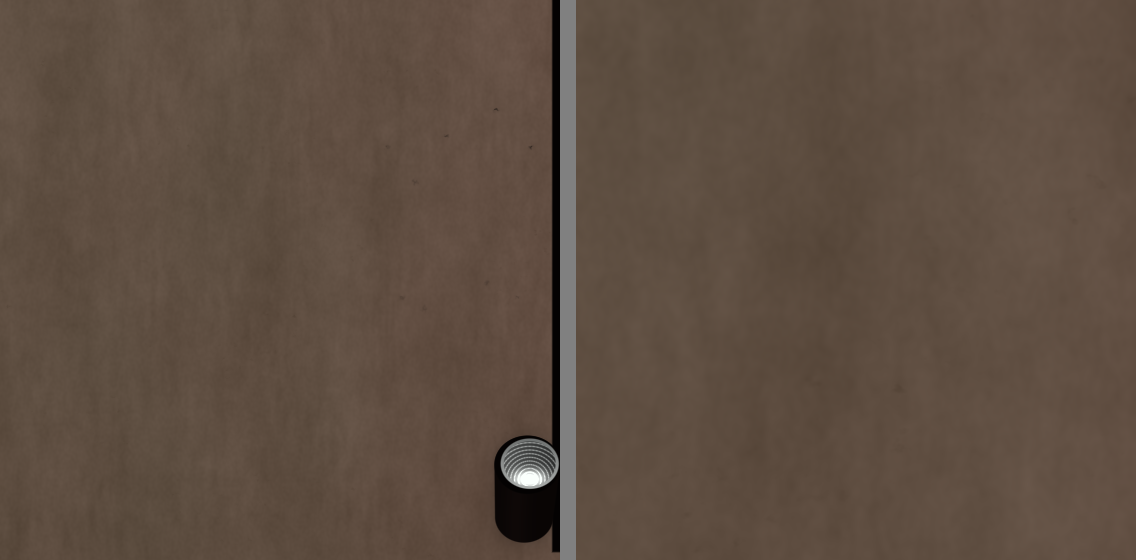
Left: the whole. Right: its middle third, enlarged.
Reproduce this texture procedurally as a WebGL 1 fragment shader.

```glsl
precision highp float;
// A brown, weathered plaster wall with blotches and soft vertical stains, a
// black rail on the right edge and a cylindrical spotlight in the lower right.
// The wall is layered gradient noise; the fixtures are distance functions.

uniform vec2 u_resolution;

const vec3 WALL_DARK = vec3(0.322, 0.260, 0.208);
const vec3 WALL_LIGHT = vec3(0.414, 0.345, 0.294);
const vec3 WARM_TINT = vec3(0.014, -0.003, 0.002);
const vec3 FIXTURE_BLACK = vec3(0.042, 0.024, 0.021);

const vec2 LAMP_TOP = vec2(0.942, 0.170);
const vec2 LAMP_BOTTOM = vec2(0.936, 0.077);
const vec2 TOP_RADII = vec2(0.059, 0.052);
const vec2 BOTTOM_RADII = vec2(0.052, 0.046);
const vec2 MOUTH_CENTRE = vec2(0.946, 0.172);
const vec2 MOUTH_RADII = vec2(0.052, 0.045);

vec2 hash2(vec2 p) {
  p = vec2(dot(p, vec2(127.1, 311.7)), dot(p, vec2(269.5, 183.3)));
  return fract(sin(p) * 43758.545);
}

// Gradient noise, roughly -0.7 to 0.7
float corner(vec2 cell, vec2 f, vec2 offset) {
  float angle = 6.28318 * hash2(cell + offset).x;
  return dot(vec2(cos(angle), sin(angle)), f - offset);
}

float noise(vec2 p) {
  vec2 cell = floor(p);
  vec2 f = p - cell;
  vec2 w = f * f * f * (f * (f * 6.0 - 15.0) + 10.0);
  float low = mix(corner(cell, f, vec2(0.0)), corner(cell, f, vec2(1.0, 0.0)), w.x);
  float high = mix(corner(cell, f, vec2(0.0, 1.0)), corner(cell, f, vec2(1.0)), w.x);
  return mix(low, high, w.y);
}

float fbm(vec2 p) {
  float sum = 0.0;
  float amplitude = 0.6;
  for (int i = 0; i < 4; i++) {
    sum += amplitude * noise(p);
    p = mat2(1.98, 0.16, -0.16, 1.98) * p + 17.3;
    amplitude *= 0.55;
  }
  return sum;
}

// Approximate signed distance to an ellipse
float ellipse(vec2 p, vec2 radii) {
  return (length(p / radii) - 1.0) * min(radii.x, radii.y);
}

float cover(float dist, float pixel) {
  return 1.0 - smoothstep(-pixel, pixel, dist);
}

// Scattered small dark pits, mostly in the upper right
float pits(vec2 p) {
  float sum = 0.0;
  for (int i = 0; i < 9; i++) {
    vec2 rnd = hash2(vec2(float(i), 4.7));
    vec2 size = vec2(0.0025, 0.002) + 0.003 * hash2(vec2(9.1, float(i)));
    vec2 q = p - mix(vec2(0.64, 0.44), vec2(0.98, 0.82), rnd);
    q += 0.005 * vec2(noise(p * 180.0), noise(p * 180.0 + 9.0));
    sum += mix(0.12, 0.6, rnd.x * rnd.y) * exp(-dot(q / size, q / size));
  }
  return min(sum, 0.7);
}

// Sparse short dark nicks, gathered in patches
float nicks(vec2 p) {
  float patches = smoothstep(-0.1, 0.4, fbm(p * 6.0 + 8.0));
  return patches * smoothstep(0.22, 0.55, fbm(p * vec2(58.0, 74.0) + 5.0));
}

vec3 wall(vec2 p) {
  vec2 bent = p + 0.012 * vec2(fbm(p * 9.0), 3.0 * fbm(p * 9.0 + 31.0));
  float tone = 0.53;
  // Broad vertical bands, then shorter stains and blotches
  tone += 0.46 * fbm(bent * vec2(6.0, 1.7) + 3.0);
  tone += 0.34 * fbm(bent * vec2(15.0, 5.0) + 41.0);
  tone += 0.22 * fbm(bent * vec2(11.0, 10.0) + 93.0);
  // Fine streaks that come and go, over a mottled grain
  float streaky = smoothstep(-0.3, 0.4, noise(p * vec2(9.0, 6.0) + 23.0));
  tone += 0.24 * streaky * noise(bent * vec2(75.0, 15.0) + 12.0);
  tone += 0.24 * fbm(p * vec2(44.0, 32.0) + 77.0);
  tone += 0.13 * noise(p * vec2(170.0, 130.0));
  tone -= 0.30 * nicks(p);
  tone += 0.10 * smoothstep(0.6, 1.0, p.y) - 0.10 * smoothstep(0.2, 0.0, p.y);
  tone -= 0.18 * smoothstep(0.10, 0.0, p.x) * smoothstep(0.4, 0.0, p.y);
  vec3 color = mix(WALL_DARK, WALL_LIGHT, tone);
  float warmth = smoothstep(0.35, 1.0, p.x) - 0.15 + 0.4 * noise(p * vec2(6.0, 4.0) + 60.0);
  return (color + WARM_TINT * warmth) * (1.0 - pits(p));
}

// Ribbed reflector seen through the lamp mouth, glowing at its lower side
vec3 reflector(vec2 p) {
  vec2 q = (p - MOUTH_CENTRE) / MOUTH_RADII;
  vec2 fromGlow = q - vec2(0.0, -0.62);
  float ribs = 0.5 + 0.5 * cos(length(fromGlow * vec2(1.0, 0.9)) * 48.0);
  float facets = 0.85 + 0.15 * cos(atan(fromGlow.y, fromGlow.x) * 60.0);
  float light = mix(0.24, 0.60, ribs * ribs * facets) - 0.08 * q.x;
  light += 1.0 * exp(-3.6 * dot(fromGlow, fromGlow * vec2(0.9, 2.2)));
  light = mix(light, 0.56 - 0.12 * q.y, smoothstep(0.86, 0.92, length(q)));
  return vec3(0.98, 1.0, 0.99) * clamp(light, 0.0, 1.0);
}

void main() {
  vec2 p = gl_FragCoord.xy / u_resolution;
  float pixel = 0.8 / min(u_resolution.x, u_resolution.y);
  vec3 color = wall(p);

  // Rail along the right edge
  float rail = max(0.986 - p.x, 0.014 - p.y);
  color = mix(color, FIXTURE_BLACK * 0.4, cover(rail, pixel * 1.5));

  // Lamp body: an ellipse swept from the bottom to the top
  float sweep = clamp((p.y - LAMP_BOTTOM.y) / (LAMP_TOP.y - LAMP_BOTTOM.y), 0.0, 1.0);
  vec2 axis = mix(LAMP_BOTTOM, LAMP_TOP, sweep);
  float body = ellipse(p - axis, mix(BOTTOM_RADII, TOP_RADII, sweep));
  color *= 1.0 - 0.12 * exp(-max(body, 0.0) * 90.0);
  float sheen = 0.8 + 0.5 * exp(-pow((p.x - axis.x + 0.015) * 45.0, 2.0));
  color = mix(color, FIXTURE_BLACK * sheen, cover(body, pixel));
  float rim = ellipse(p - LAMP_TOP, TOP_RADII);
  color = mix(color, FIXTURE_BLACK * 0.4, cover(rim, pixel));

  float mouth = ellipse(p - MOUTH_CENTRE, MOUTH_RADII);
  color = mix(color, reflector(p), cover(mouth, pixel));
  gl_FragColor = vec4(color, 1.0);
}
```
